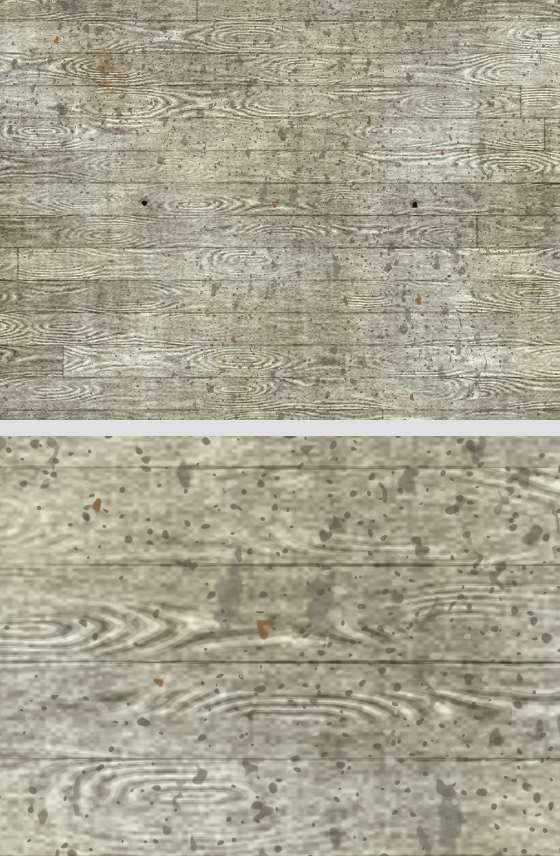
Top, the full canvas; bottom, a detail of the centre.
A Shadertoy shader for this texture:

```glsl
// Weathered board-marked concrete: plank grain, seams, specks, stains and two tie holes.
#define BOARD_HEIGHT 0.0772
#define BOARD_OFFSET 0.024
#define RING_COUNT 150.0
#define GRAIN_STRENGTH 0.42
#define BASE_TONE 0.65
#define DARK_CONCRETE vec3(0.43, 0.40, 0.34)
#define LIGHT_CONCRETE vec3(0.80, 0.80, 0.75)
#define SPOT_COLOR vec3(0.34, 0.32, 0.27)
#define SMEAR_COLOR vec3(0.42, 0.42, 0.38)
#define RUST_COLOR vec3(0.50, 0.34, 0.18)
#define HOLE_COLOR vec3(0.10, 0.08, 0.06)
#define HOLE_RADIUS 0.0065

float hash(vec2 p) {
    return fract(sin(dot(p, vec2(127.1, 311.7))) * 43758.5);
}

float noise(vec2 p) {
    vec2 i = floor(p), f = fract(p);
    f = f * f * (3.0 - 2.0 * f);
    return mix(mix(hash(i), hash(i + vec2(1, 0)), f.x),
               mix(hash(i + vec2(0, 1)), hash(i + vec2(1, 1)), f.x), f.y);
}

float fbm(vec2 p) {
    float sum = 0.0, amp = 0.5;
    for (int i = 0; i < 4; i++) {
        sum += amp * noise(p);
        p = p * 2.03 + 17.3;
        amp *= 0.5;
    }
    return sum / 0.9375;
}

// Ragged blobs scattered one per cell; returns coverage
float scatter(vec2 p, vec2 freq, float density, float seed) {
    vec2 q = p * freq + 0.35 * (vec2(noise(p * 130.0 + seed), noise(p * 130.0 - seed)) - 0.5);
    vec2 cell = floor(q);
    float cover = 0.0;
    for (int y = -1; y <= 1; y++)
    for (int x = -1; x <= 1; x++) {
        vec2 id = cell + vec2(x, y);
        vec2 center = id + vec2(hash(id + seed), hash(id + seed + 41.0));
        float size = hash(id + seed + 83.0);
        float radius = mix(0.10, 0.32, size * size);
        float blob = 1.0 - smoothstep(0.65, 1.2, length(q - center) / radius);
        cover = max(cover, blob * step(hash(id + seed + 7.0), density));
    }
    return cover;
}

// Nested ovals that relax into straight grain; x: pale ridges, y: dark grooves
vec2 woodGrain(vec2 p, float v, float board) {
    float u = p.x / 0.42 + hash(vec2(board, 3.0));
    float jitter = 0.25 * (hash(vec2(floor(u), board)) - 0.5);
    float dx = (fract(u) - 0.5 - jitter) * 0.42;
    float dy = v * BOARD_HEIGHT + 0.025 * (hash(vec2(board, 9.0)) - 0.5);
    float swell = 0.036 * (1.0 - exp(-dx * dx / 0.008));
    float d = length(vec2(swell, dy));
    d += 0.008 * noise(p * vec2(9, 42) + board) + 0.0025 * noise(p * vec2(40, 120));
    float wave = sin(6.2832 * d * RING_COUNT);
    float broken = smoothstep(0.3, 0.7, noise(p * vec2(7, 55) + board));
    return vec2(smoothstep(0.2, 1.0, wave), smoothstep(0.3, 1.0, -wave)) * broken;
}

void mainImage(out vec4 fragColor, in vec2 fragCoord) {
    vec2 p = fragCoord / iResolution.y;
    float aspect = iResolution.x / iResolution.y;
    float px = 1.0 / iResolution.y;
    float side = smoothstep(0.15, 0.6, abs(p.x - 0.5 * aspect));

    // Boards, each row split by one butt joint
    float rowCoord = (p.y - BOARD_OFFSET) / BOARD_HEIGHT;
    float row = floor(rowCoord);
    float v = fract(rowCoord) - 0.5;
    float jointX = aspect * hash(vec2(row, 5.0));
    float board = row * 2.0 + step(jointX, p.x);

    // Large tone, board tone, runs, fibres and fine grit
    float tone = BASE_TONE + 0.55 * (fbm(p * vec2(4, 6)) - 0.5);
    tone += (hash(vec2(board, 21.0)) - 0.6) * mix(0.12, 0.38, side);
    tone += 0.20 * (noise(p * vec2(55, 4)) - 0.5);
    tone += 0.36 * (noise(p * vec2(28, 210)) - 0.5);
    tone += 0.26 * (fbm(p * vec2(50, 80)) - 0.5);
    tone += 0.50 * (noise(p * vec2(230, 330)) - 0.5);

    // Raised grain, worn away toward the middle
    float wear = smoothstep(0.30, 0.65, fbm(p * vec2(3, 11) + 8.0) + 0.22 * side - 0.06);
    vec2 grain = woodGrain(p, v, board) * mix(0.25, 1.0, wear);
    tone += GRAIN_STRENGTH * (grain.x - 0.9 * grain.y);

    // Seams and joints
    float seamY = (0.5 - abs(v)) * BOARD_HEIGHT + 0.0015 * (noise(p * vec2(30, 3)) - 0.5);
    float seam = 1.0 - smoothstep(0.0006, 0.0012 + px, abs(seamY));
    tone -= seam * mix(0.15, 0.6, noise(p * vec2(9, 13)));
    float joint = 1.0 - smoothstep(0.0005, 0.001 + px, abs(p.x - jointX));
    tone -= 0.45 * joint * step(0.45, hash(vec2(row, 33.0)));

    vec3 color = mix(DARK_CONCRETE, LIGHT_CONCRETE, clamp(tone, -0.4, 1.3));
    color *= mix(vec3(1.0), vec3(1.02, 1.0, 0.94), smoothstep(0.4, 0.7, fbm(p * 5.0 + 30.0)));

    // Clustered specks, pits, grey smears and pale flecks
    float cluster = smoothstep(0.32, 0.68, fbm(p * 4.0 + 12.0) + 0.10 * p.y - 0.08 * side);
    color = mix(color, SMEAR_COLOR, 0.55 * scatter(p, vec2(32, 13), 0.28 * cluster, 2.0));
    color = mix(color, SPOT_COLOR, 0.55 * scatter(p, vec2(34, 26), 0.36 * cluster, 11.0));
    color = mix(color, SPOT_COLOR, 0.65 * scatter(p, vec2(74, 82), 0.12 + 0.4 * cluster, 23.0));
    color = mix(color, LIGHT_CONCRETE, 0.5 * scatter(p, vec2(50, 75), 0.2, 37.0));

    // Rust flecks and one soft rust patch
    float patchFade = exp(-dot((p - vec2(0.25, 0.82)) * vec2(30, 17), (p - vec2(0.25, 0.82)) * vec2(30, 17)));
    float rust = scatter(p, vec2(40, 30), 0.025 + 0.3 * patchFade, 51.0);
    rust = max(0.75 * rust, 0.8 * patchFade * smoothstep(0.4, 0.7, fbm(p * 55.0)));
    color = mix(color, RUST_COLOR, rust);

    // Tie holes with chipped rims
    for (int i = 0; i < 2; i++) {
        vec2 toHole = p - vec2(0.258 * aspect + float(i) * 0.483 * aspect, 0.516 - 0.004 * float(i));
        float r = length(toHole) + 0.004 * (noise(p * 160.0) - 0.5);
        float rim = 1.0 - smoothstep(0.001, 0.005, abs(r - HOLE_RADIUS * 1.7));
        color = mix(color, SPOT_COLOR, 0.6 * rim * smoothstep(-0.006, 0.008, toHole.y));
        color = mix(color, HOLE_COLOR, 1.0 - smoothstep(HOLE_RADIUS - px, HOLE_RADIUS + px, r));
    }
    fragColor = vec4(clamp(color, 0.0, 1.0), 1.0);
}
```
